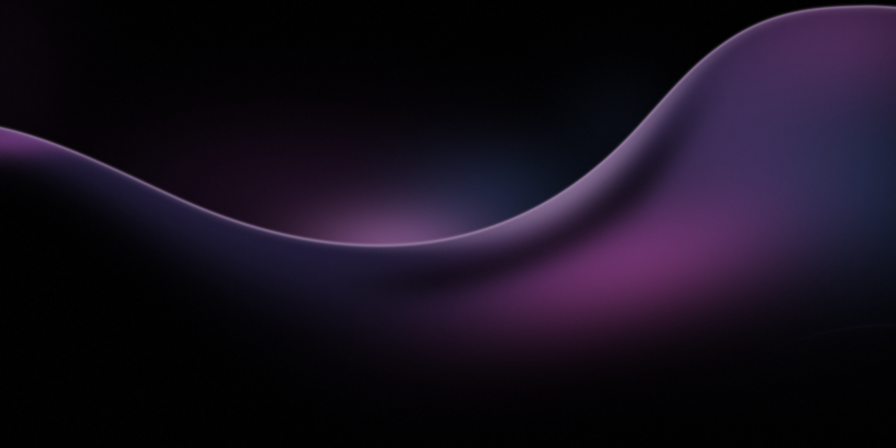
Give the GLSL for this background, as a Shadertoy shader.

```glsl
const vec3 BASE = vec3(0.006, 0.004, 0.008);
const vec3 LILAC = vec3(0.61, 0.50, 0.65);
const vec3 ORCHID = vec3(0.40, 0.26, 0.40);
const vec3 MAGENTA = vec3(0.35, 0.14, 0.31);
const vec3 VIOLET = vec3(0.19, 0.14, 0.27);
const vec3 ROSE = vec3(0.20, 0.09, 0.19);
const vec3 NAVY = vec3(0.12, 0.10, 0.21);
const vec3 BLUE = vec3(0.06, 0.10, 0.17);
const vec3 PLUM = vec3(0.09, 0.04, 0.10);
const float LINE_WIDTH = 0.004;
const float GRAIN = 0.006;

// Ridge knots: position, height, slope
const int KNOT_COUNT = 9;
const vec3 KNOTS[KNOT_COUNT] = vec3[KNOT_COUNT](
    vec3(0.0, 0.716, -0.22), vec3(0.4, 0.557, -0.45),
    vec3(0.846, 0.453, 0.0), vec3(1.146, 0.513, 0.43),
    vec3(1.42, 0.712, 1.08), vec3(1.5625, 0.862, 0.88),
    vec3(1.667, 0.935, 0.52), vec3(1.93, 0.987, 0.02),
    vec3(2.0, 0.984, -0.08));

float bell(float x) { return exp(-x * x); }

float glow(vec2 p, vec2 center, vec2 radius) {
    vec2 q = (p - center) / radius;
    return exp(-dot(q, q));
}

float hash(vec2 p) {
    vec3 q = fract(vec3(p.xyx) * 0.1031);
    q += dot(q, q.yzx + 33.33);
    return fract((q.x + q.y) * q.z);
}

// Cubic Hermite ridge: returns height and slope
vec2 ridge(float x) {
    vec3 a = KNOTS[0], b = KNOTS[1];
    for (int i = 1; i < KNOT_COUNT - 1; i++) {
        if (x >= KNOTS[i].x) { a = KNOTS[i]; b = KNOTS[i + 1]; }
    }
    float span = b.x - a.x;
    float t = (x - a.x) / span;
    float rise = b.y - a.y;
    float c2 = 3.0 * rise - span * (2.0 * a.z + b.z);
    float c3 = span * (a.z + b.z) - 2.0 * rise;
    float height = a.y + t * (span * a.z + t * (c2 + t * c3));
    float slope = a.z + t * (2.0 * c2 + 3.0 * t * c3) / span;
    return vec2(height, slope);
}

// Haze behind the ridge
vec3 backdrop(vec2 p) {
    vec3 color = BASE;
    color += ORCHID * glow(p, vec2(0.88, 0.44), vec2(0.22, 0.10));
    color += PLUM * glow(p, vec2(0.65, 0.57), vec2(0.40, 0.17));
    color += BLUE * glow(p, vec2(1.10, 0.56), vec2(0.22, 0.13));
    color += BLUE * 0.35 * glow(p, vec2(1.38, 0.73), vec2(0.13, 0.12));
    color += PLUM * 0.4 * glow(p, vec2(0.0, 0.85), vec2(0.15, 0.22));
    return color;
}

// Lit sheet hanging below the ridge
vec3 sheet(vec2 p, float depth) {
    vec3 color = BASE;
    float thickness = mix(0.07, 0.19, smoothstep(0.0, 1.0, p.x));
    color += NAVY * bell(depth / thickness) * (1.0 - 0.7 * smoothstep(1.1, 1.6, p.x));

    vec2 tilted = vec2(p.x, p.y - 0.2 * (p.x - 1.38));
    color += MAGENTA * glow(tilted, vec2(1.38, 0.40), vec2(0.34, 0.14));
    color += VIOLET * glow(p, vec2(1.62, 0.68), vec2(0.28, 0.28));
    color += ROSE * glow(p, vec2(1.90, 0.93), vec2(0.27, 0.17));
    color += BLUE * glow(p, vec2(1.95, 0.60), vec2(0.24, 0.24));
    color += MAGENTA * 0.75 * glow(p, vec2(0.0, 0.69), vec2(0.20, 0.04));

    // Dark fold beneath the bright rim
    float fold = smoothstep(0.7, 1.0, p.x) * (1.0 - smoothstep(1.4, 1.65, p.x));
    color *= 1.0 - 0.55 * fold * bell((depth - 0.085) / 0.045);

    // Soft rim, widest on the rising slope
    float swell = bell((p.x - 1.28) / 0.27);
    float rimWidth = 0.012 + 0.034 * swell;
    float rimLight = 0.22 + 0.55 * swell;
    return mix(color, LILAC, rimLight * bell(depth / rimWidth));
}

void mainImage(out vec4 fragColor, in vec2 fragCoord) {
    vec2 p = fragCoord / iResolution.xy * vec2(2.0, 1.0);
    float pixel = 1.0 / iResolution.y;

    // Approximate perpendicular distance below the ridge
    vec2 crest = ridge(p.x);
    float depth = (crest.x - p.y) / sqrt(1.0 + crest.y * crest.y);
    float cover = smoothstep(-pixel, pixel, depth);
    vec3 color = mix(backdrop(p), sheet(p, max(depth, 0.0)), cover);

    // Fine edge highlight
    float edge = bell((depth - 0.001) / max(LINE_WIDTH, pixel));
    float edgeLight = 0.55 + 0.2 * bell((p.x - 0.95) / 0.5);
    color = mix(color, LILAC, edge * edgeLight);

    // Faint lower crease
    float crease = p.y - 0.275 + 0.7 * (2.0 - p.x) * (2.0 - p.x);
    color += PLUM * 0.2 * bell(crease / 0.004) * smoothstep(1.65, 1.9, p.x);

    // Film grain hides banding
    vec2 grainCell = floor(p * 256.0);
    color += GRAIN * (hash(grainCell) - 0.5);
    fragColor = vec4(clamp(color, 0.0, 1.0), 1.0);
}
```
